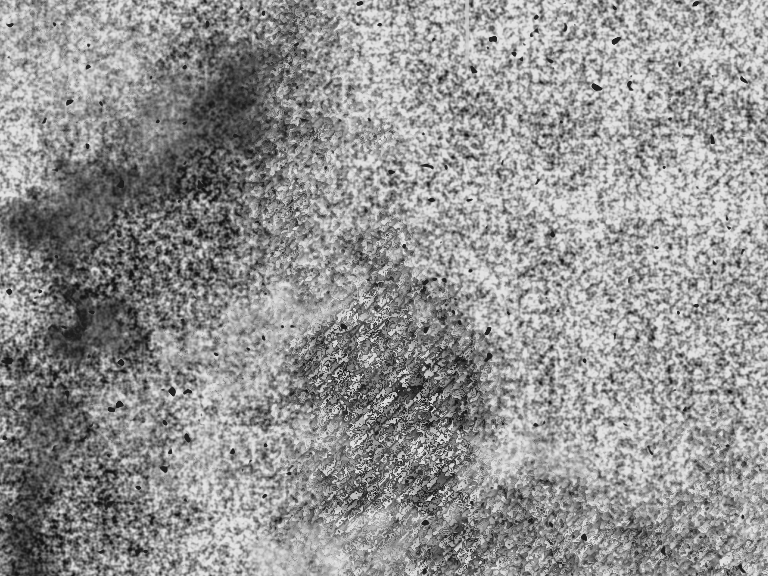
This texture is drawn by a Shadertoy shader. Its source:

```glsl
// Weathered concrete wall: grainy plaster, dark damp stains, pebbled wear and black pits.

const float LIGHT_WALL = 0.69;
const float WORN_WALL = 0.43;
const float DAMP_STAIN = 0.25;
const float SMOOTH_PLASTER = 0.72;
const float PIT_BLACK = 0.07;
const float HIGHLIGHT = 0.89;

vec2 hash2(vec2 cell) {
    vec3 h = fract(cell.xyx * vec3(0.1031, 0.1030, 0.0973));
    h += dot(h, h.yzx + 33.33);
    return fract((h.xx + h.yz) * h.zy);
}

float cornerSlope(vec2 cell, vec2 offset) {
    float angle = 6.2832 * hash2(cell).x;
    return dot(vec2(cos(angle), sin(angle)), offset);
}

float gradientNoise(vec2 p) {
    vec2 i = floor(p), f = fract(p);
    vec2 u = f * f * f * (f * (f * 6.0 - 15.0) + 10.0);
    vec2 e = vec2(1.0, 0.0);
    float low = mix(cornerSlope(i, f), cornerSlope(i + e, f - e), u.x);
    float high = mix(cornerSlope(i + e.yx, f - e.yx), cornerSlope(i + 1.0, f - 1.0), u.x);
    return mix(low, high, u.y);
}

float fbm(vec2 p) {
    float sum = 0.0, gain = 0.5;
    for (int i = 0; i < 5; i++) {
        sum += gain * gradientNoise(p);
        p = mat2(1.6, 1.2, -1.2, 1.6) * p + 17.3;
        gain *= 0.55;
    }
    return sum;
}

// Rounded pebbles: bright cores with dark gaps, centred near zero
float pebbles(vec2 p) {
    vec2 i = floor(p), f = fract(p);
    float nearest = 9.0, second = 9.0, shade = 0.0;
    for (int y = -1; y <= 1; y++) {
        for (int x = -1; x <= 1; x++) {
            vec2 cell = vec2(x, y);
            vec2 rnd = hash2(i + cell);
            float d = length(cell + rnd - f);
            if (d < nearest) {
                second = nearest;
                nearest = d;
                shade = fract(rnd.x * 7.0 + rnd.y * 13.0);
            } else {
                second = min(second, d);
            }
        }
    }
    return smoothstep(0.0, 0.45, second - nearest) * (0.5 + shade) - 0.5;
}

// Soft capsule from a to b
float patchMask(vec2 p, vec2 a, vec2 b, float radius, float blur) {
    vec2 ab = b - a;
    float t = clamp(dot(p - a, ab) / dot(ab, ab), 0.0, 1.0);
    return 1.0 - smoothstep(-blur, blur, length(p - a - ab * t) - radius);
}

float softMin(float a, float b, float k) {
    float h = max(k - abs(a - b), 0.0) / k;
    return min(a, b) - 0.25 * h * h * k;
}

void mainImage(out vec4 fragColor, in vec2 fragCoord) {
    vec2 p = fragCoord / iResolution.y;
    vec2 warped = p + 0.24 * vec2(fbm(p * 5.0), fbm(p * 5.0 + 41.0))
                    + 0.10 * vec2(fbm(p * 19.0 + 7.0), fbm(p * 19.0 + 83.0));

    // Broad regions of the wall
    float worn = patchMask(warped, vec2(0.72, 0.10), vec2(0.64, 0.40), 0.16, 0.13);
    worn = max(worn, patchMask(warped, vec2(0.10, 0.12), vec2(0.40, 0.78), 0.18, 0.14));
    worn = max(worn, 0.65 * patchMask(warped, vec2(0.90, 0.03), vec2(1.33, 0.08), 0.10, 0.15));
    float damp = patchMask(warped, vec2(0.07, 0.60), vec2(0.40, 0.82), 0.065, 0.07);
    damp = max(damp, patchMask(warped, vec2(0.12, 0.48), vec2(0.20, 0.44), 0.045, 0.05));
    damp = max(damp, 0.8 * patchMask(warped, vec2(0.08, 0.04), vec2(0.09, 0.30), 0.05, 0.07));
    float plaster = patchMask(warped, vec2(0.30, 0.39), vec2(0.56, 0.49), 0.025, 0.04);
    plaster = max(plaster, patchMask(warped, vec2(0.43, 0.37), vec2(0.49, 0.42), 0.05, 0.05));
    plaster = max(plaster, patchMask(warped, vec2(0.52, 0.01), vec2(0.74, 0.07), 0.035, 0.04));
    plaster = max(plaster, patchMask(warped, vec2(0.81, 0.16), vec2(1.00, 0.20), 0.025, 0.04));
    plaster = max(plaster, 0.7 * patchMask(warped, vec2(0.20, 0.28), vec2(0.38, 0.18), 0.04, 0.06));
    plaster = max(plaster, 0.75 * patchMask(warped, vec2(0.02, 0.90), vec2(0.20, 0.84), 0.09, 0.10));

    float tone = mix(LIGHT_WALL, WORN_WALL, worn);
    tone = mix(tone, DAMP_STAIN, damp);
    tone = mix(tone, SMOOTH_PLASTER, plaster);
    tone += 0.40 * fbm(p * 7.0 + 5.0) + 0.30 * fbm(p * 24.0 + 9.0) * (1.0 - 0.6 * damp);
    tone += 0.07 * gradientNoise(p * vec2(48.0, 5.0)) * (1.0 - worn);

    // Fine grain, turning into pebbles where the wall is worn
    float grain = 2.0 * gradientNoise(p * 58.0) + 2.9 * gradientNoise(p * 108.0 + 3.0)
                + 2.0 * gradientNoise(p * 185.0 + 11.0);
    float pebbled = worn * smoothstep(0.35, 0.60, p.x) * 0.75;
    grain = mix(grain, 3.4 * pebbles(p * 78.0 + 0.4 * grain), pebbled);
    float roughness = mix(0.19, 0.065, max(damp, 0.85 * plaster));
    float value = tone + roughness * grain;

    // Hairline cracks in the smooth plaster
    float crack = 1.0 - smoothstep(0.0, 0.035, abs(gradientNoise(warped * 17.0)));
    value -= 0.16 * crack * plaster;

    // Black pits, gathered in clusters
    float cluster = patchMask(warped, vec2(0.82, 0.42), vec2(0.82, 0.53), 0.06, 0.07);
    cluster = max(cluster, patchMask(warped, vec2(0.98, 0.94), vec2(1.18, 0.82), 0.06, 0.10));
    cluster = max(cluster, patchMask(warped, vec2(0.04, 0.28), vec2(0.36, 0.24), 0.06, 0.08));
    float pitField = gradientNoise(p * 36.0 + 20.0) + 0.55 * gradientNoise(p * 82.0);
    float pit = smoothstep(0.0, 0.12, pitField - mix(0.56, 0.36, cluster));
    float hollow = patchMask(warped, vec2(0.09, 0.48), vec2(0.14, 0.50), 0.008, 0.012);
    value = mix(value, PIT_BLACK, max(pit, hollow) * 0.93);

    // Pale drip at the top edge
    float drip = 1.0 - smoothstep(0.002, 0.005, abs(p.x - 0.81 - 0.01 * gradientNoise(p * 9.0)));
    value = mix(value, 0.84, 0.8 * drip * smoothstep(0.86, 0.91, p.y));

    value = softMin(value, HIGHLIGHT, 0.16);
    value = -softMin(-value, -PIT_BLACK, 0.12);
    fragColor = vec4(vec3(value), 1.0);
}
```
